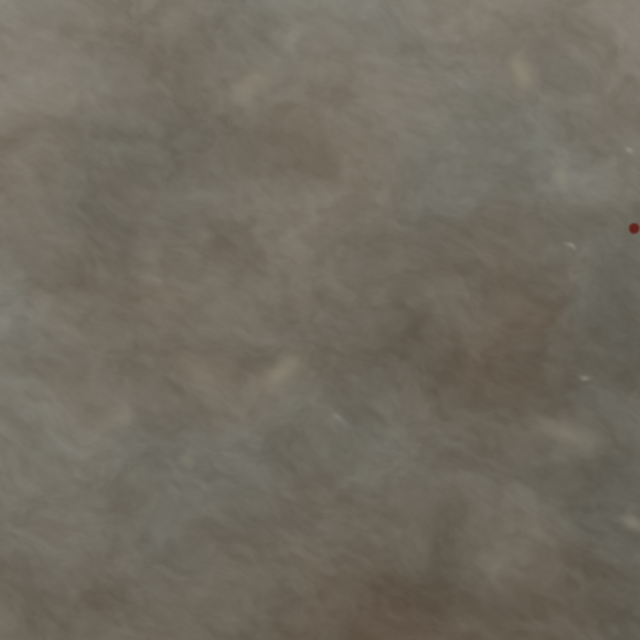
A three.js fragment shader for this texture:

```glsl
// Weathered grey-brown plaster: a soft vertical light falloff under cloudy,
// domain-warped noise, a drift between warm and cool tints, scattered pale
// smudges and tiny flecks, faint slanted fibres, and one small red spot.

#define LIGHT_FALLOFF 0.50
#define CLOUD_AMOUNT 0.58
#define MOTTLE_AMOUNT 0.50
#define FIBRE_AMOUNT 0.30
#define TINT_AMOUNT 0.038
#define SMUDGE_COUNT 9
#define FLECK_COUNT 4
#define DARK_TONE vec3(0.360, 0.328, 0.283)
#define LIGHT_TONE vec3(0.540, 0.530, 0.492)
#define SMUDGE_TONE vec3(0.590, 0.560, 0.490)
#define SPOT_TONE vec3(0.370, 0.110, 0.085)
#define SPOT_CENTRE vec2(0.991, 0.642)

varying vec2 vUv;

float hash(vec2 p) {
  vec3 q = fract(vec3(p.xyx) * 0.1031);
  q += dot(q, q.yzx + 33.33);
  return fract((q.x + q.y) * q.z);
}

vec2 hash2(float n) {
  return vec2(hash(vec2(n, 17.0)), hash(vec2(n, 71.0)));
}

float noise(vec2 p) {
  vec2 i = floor(p);
  vec2 f = fract(p);
  f = f * f * f * (f * (f * 6.0 - 15.0) + 10.0);
  float low = mix(hash(i), hash(i + vec2(1.0, 0.0)), f.x);
  float high = mix(hash(i + vec2(0.0, 1.0)), hash(i + vec2(1.0, 1.0)), f.x);
  return mix(low, high, f.y);
}

// Layered noise, centred on zero; each octave is rotated to hide the grid.
float fbm(vec2 p) {
  float sum = 0.0;
  float weight = 0.5;
  for (int i = 0; i < 5; i++) {
    sum += weight * (noise(p) - 0.5);
    p = mat2(1.6, 1.2, -1.2, 1.6) * p + 19.7;
    weight *= 0.5;
  }
  return sum;
}

mat2 rotation(float angle) {
  float c = cos(angle);
  float s = sin(angle);
  return mat2(c, s, -s, c);
}

// Soft, ragged elliptical patches at hashed places.
float smudges(vec2 uv, vec2 warp) {
  float cover = 0.0;
  for (int i = 0; i < SMUDGE_COUNT; i++) {
    float id = float(i) + 3.0;
    vec2 shape = hash2(id + 40.0);
    vec2 d = rotation(shape.x * 3.1) * (uv + warp * 0.07 - hash2(id));
    d /= mix(0.012, 0.028, shape.y) * vec2(1.5, 0.8);
    cover += exp(-dot(d, d)) * mix(0.25, 0.65, hash(vec2(id, 5.0)));
  }
  return min(cover, 0.65);
}

// Tiny bright chips, slightly stretched sideways.
float flecks(vec2 uv, vec2 warp) {
  float cover = 0.0;
  for (int i = 0; i < FLECK_COUNT; i++) {
    float id = float(i) + 90.0;
    vec2 d = rotation(0.4) * (uv + warp * 0.05 - hash2(id)) / vec2(0.008, 0.004);
    cover += exp(-dot(d, d)) * mix(0.2, 0.5, hash(vec2(id, 8.0)));
  }
  return min(cover, 0.6);
}

void main() {
  vec2 uv = vUv;
  vec2 warp = vec2(fbm(uv * 7.0 + 3.1), fbm(uv * 7.0 + 47.3));

  // Lightness: falloff, broad clouds, mottling and fine fibres
  float tone = 0.445 + LIGHT_FALLOFF * (uv.y - 0.5) - 0.12 * (uv.x - 0.5);
  tone += CLOUD_AMOUNT * fbm(uv * vec2(3.4, 4.2) + warp * 0.6 + 11.0);
  tone += MOTTLE_AMOUNT * fbm(uv * vec2(11.0, 14.0) + warp * 1.5 + 29.0);
  vec2 slanted = rotation(0.5) * uv;
  tone += FIBRE_AMOUNT * fbm(slanted * vec2(45.0, 75.0) + warp * 4.0);
  vec3 colour = mix(DARK_TONE, LIGHT_TONE, clamp(tone, -0.2, 1.2));

  // Warm brown against cool green-grey
  float tint = fbm(uv * 4.0 + warp * 0.8 + 63.0);
  colour += TINT_AMOUNT * tint * vec3(1.0, -0.4, -0.9);

  // Pale marks
  colour = mix(colour, SMUDGE_TONE, smudges(uv, warp));
  colour = mix(colour, vec3(0.66, 0.65, 0.60), flecks(uv, warp));

  // Red spot with a soft, uneven rim
  float spot = length(uv - SPOT_CENTRE + warp * 0.008);
  colour = mix(colour, SPOT_TONE, 0.9 * (1.0 - smoothstep(0.005, 0.011, spot)));

  gl_FragColor = vec4(colour, 1.0);
}
```
